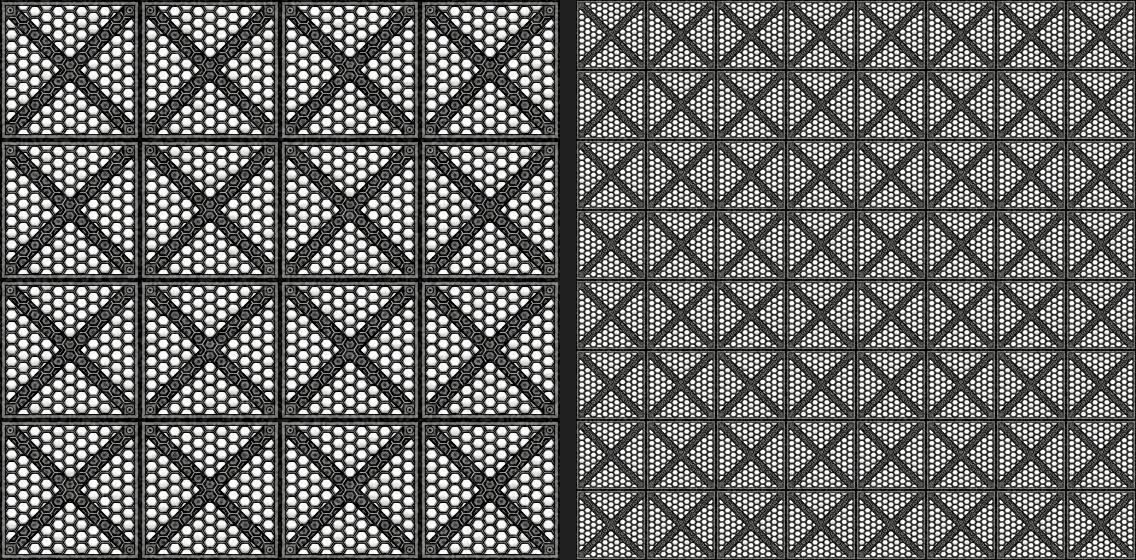
Left: one tile. Right: repeated 2 by 2.
Reproduce this pattern procedurally as a WebGL 2 fragment shader.

```glsl
#version 300 es
precision highp float;
// Four by four steel grilles: hexagonal mesh, riveted cross braces and dark seams.

uniform vec2 u_resolution;
out vec4 fragColor;

const float REPEATS = 4.0;        // panels across and down
const float HOLES = 12.0;         // mesh columns and rows per panel
const float GRAIN_CELLS = 256.0;  // grain cells across the canvas
const float HEX_STRETCH = 1.1547; // row stretch that makes the mesh regular
const float FRAME_WIDTH = 0.043;  // the following are in panel units
const float BRACE_HALF = 0.048;
const float RIVET_INSET = 0.073;

const vec3 BLACK = vec3(0.05);
const vec3 CHARCOAL = vec3(0.20);
const vec3 STEEL = vec3(0.42, 0.42, 0.415);
const vec3 PALE_STEEL = vec3(0.58, 0.58, 0.57);
const vec3 SILVER = vec3(0.83, 0.83, 0.82);
const vec3 WHITE = vec3(0.99);

float hash(vec2 p) {
    vec3 q = fract(vec3(p.xyx) * 0.1031);
    q += dot(q, q.yzx + 33.33);
    return fract((q.x + q.y) * q.z);
}

// Value noise that wraps after a whole number of cells.
float wrappedNoise(vec2 p, float period) {
    vec2 i = floor(p);
    vec2 f = smoothstep(0.0, 1.0, fract(p));
    float a = hash(mod(i, period));
    float b = hash(mod(i + vec2(1.0, 0.0), period));
    float c = hash(mod(i + vec2(0.0, 1.0), period));
    float d = hash(mod(i + vec2(1.0), period));
    return mix(mix(a, b, f.x), mix(c, d, f.x), f.y);
}

// Coverage of the region where d is below the edge.
float below(float d, float edge, float soft) {
    return 1.0 - smoothstep(edge - soft, edge + soft, d);
}

// Coverage of a line centred on d = middle.
float stroke(float d, float middle, float halfWidth, float soft) {
    return below(abs(d - middle), halfWidth, soft);
}

// Centre of the nearest cell in the staggered mesh.
vec2 hexCentre(vec2 p) {
    vec2 pitch = vec2(2.0, 1.0);
    vec2 offsetA = vec2(0.0, 0.5), offsetB = vec2(1.0, 0.0);
    vec2 a = floor((p - offsetA) / pitch + 0.5) * pitch + offsetA;
    vec2 b = floor((p - offsetB) / pitch + 0.5) * pitch + offsetB;
    vec2 scale = vec2(1.0, HEX_STRETCH);
    return length((p - a) * scale) < length((p - b) * scale) ? a : b;
}

// Hexagonal radius: 0 at the cell centre, 1 on its border.
float hexRadius(vec2 p) {
    p = abs(p * vec2(1.0, HEX_STRETCH));
    return max(p.y, 0.866 * p.x + 0.5 * p.y) / 0.577;
}

// Bright rounded opening, shaded lower rim and dark web.
vec3 meshColour(vec2 offset, float tone, float soft) {
    float r = hexRadius(offset);
    vec2 lifted = offset - vec2(0.0, 0.05);
    float core = mix(hexRadius(lifted), length(lifted) / 0.5, 0.5);
    vec3 color = mix(BLACK, STEEL, smoothstep(0.90, 1.0, r));
    color = mix(color, PALE_STEEL, below(r, 0.79, soft));
    float light = smoothstep(-0.35, 0.15, offset.y + 0.5 * tone - 0.1);
    return mix(color, mix(SILVER, WHITE, light), below(core, 0.68, soft));
}

// Closed cells between the two edges of a brace.
vec3 braceColour(vec2 offset, float across, float soft, float aa) {
    float r = hexRadius(offset);
    vec3 color = mix(BLACK, PALE_STEEL, smoothstep(0.84, 0.98, r));
    color = mix(color, STEEL, below(r, 0.60, soft));
    color = mix(color, CHARCOAL, below(r, 0.26, soft));
    return mix(color, BLACK, stroke(across, BRACE_HALF, 0.009, aa));
}

// Rivet on a square corner plate; p is measured from the rivet.
vec3 rivetColour(vec2 p, float aa) {
    float r = length(p);
    vec3 color = mix(STEEL, BLACK, 0.8 * stroke(r, 0.025, 0.004, aa));
    color = mix(color, PALE_STEEL, 0.7 * stroke(r, 0.015, 0.005, aa));
    return mix(color, BLACK, below(r, 0.009, aa));
}

void main() {
    vec2 uv = gl_FragCoord.xy / u_resolution;
    float aa = 0.5 * REPEATS / min(u_resolution.x, u_resolution.y);
    vec2 panel = floor(uv * REPEATS);
    vec2 p = fract(uv * REPEATS) - 0.5;

    // Mesh, with a slightly different light in every opening
    vec2 centre = hexCentre(p * HOLES);
    vec2 offset = p * HOLES - centre;
    float soft = max(aa * HOLES / 0.577, 0.07);
    float tone = hash(centre * 2.0 + panel * 37.0 + 91.0);
    vec3 color = meshColour(offset, tone, soft);

    // Diagonal braces
    float across = abs(abs(p.x) - abs(p.y)) * 0.7071;
    vec3 brace = braceColour(offset, across, soft, aa);
    color = mix(color, brace, below(across, BRACE_HALF + 0.006, aa));

    // Corner plates
    vec2 fromRivet = abs(p) - (0.5 - RIVET_INSET);
    float plate = max(abs(fromRivet.x), abs(fromRivet.y));
    color = mix(color, BLACK, below(plate, 0.045, aa));
    color = mix(color, rivetColour(fromRivet, aa), below(plate, 0.038, aa));

    // Frame rails and the seam between panels
    float edge = 0.5 - max(abs(p.x), abs(p.y));
    color = mix(color, BLACK, below(edge, FRAME_WIDTH, aa));
    color = mix(color, mix(STEEL, PALE_STEEL, 0.4), stroke(edge, 0.025, 0.009, aa));

    // Worn grain
    float grain = wrappedNoise(uv * GRAIN_CELLS, GRAIN_CELLS) - 0.5;
    color += grain * mix(0.22, 0.08, smoothstep(0.5, 0.9, color.g));
    fragColor = vec4(clamp(color, 0.0, 1.0), 1.0);
}
```
